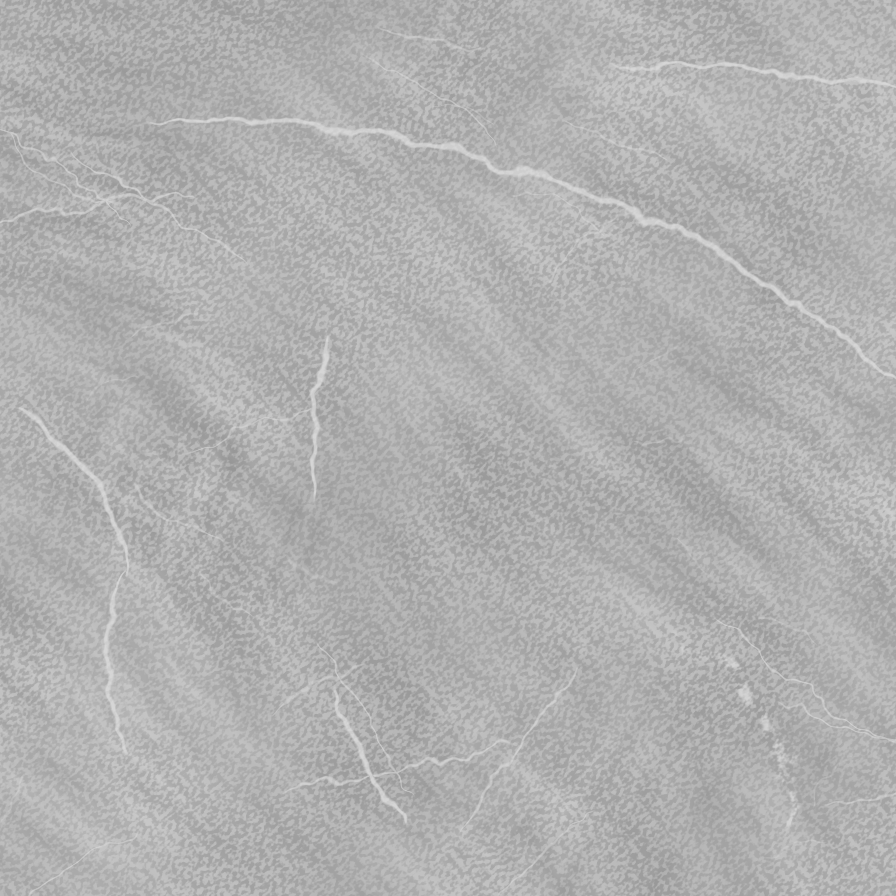
Give the GLSL for this texture, as a three.js fragment shader.

```glsl
// Grey brushed marble with leathery grain, diagonal streaks and pale cracked veins.
varying vec2 vUv;

vec2 hash2(vec2 p) {
  vec3 h = fract(p.xyx * vec3(0.1031, 0.1030, 0.0973));
  h += dot(h, h.yzx + 33.33);
  return fract((h.xx + h.yz) * h.zy);
}

vec2 gradientAt(vec2 cell) {
  float angle = 6.2832 * hash2(cell).x;
  return vec2(cos(angle), sin(angle));
}

// Gradient noise, roughly -0.7 to 0.7.
float noise(vec2 p) {
  vec2 i = floor(p), f = fract(p);
  vec2 u = f * f * f * (f * (f * 6.0 - 15.0) + 10.0);
  vec2 e = vec2(1.0, 0.0);
  float low = mix(dot(gradientAt(i), f), dot(gradientAt(i + e), f - e), u.x);
  float high = mix(dot(gradientAt(i + e.yx), f - e.yx), dot(gradientAt(i + 1.0), f - 1.0), u.x);
  return mix(low, high, u.y);
}

float fbm(vec2 p) {
  float sum = 0.0, amp = 1.0;
  for (int i = 0; i < 4; i++) {
    sum += amp * noise(p);
    p = p * 2.03 + 17.3;
    amp *= 0.5;
  }
  return sum;
}

vec2 rotate(vec2 p, float a) {
  return vec2(cos(a) * p.x + sin(a) * p.y, cos(a) * p.y - sin(a) * p.x);
}

// Tapered vein from a to b, bowed sideways by a fraction of its length.
float vein(vec2 p, vec2 a, vec2 b, float bow, float width) {
  vec2 along = b - a, q = p - a;
  float len = length(along);
  along /= len;
  float t = dot(q, along) / len;
  float side = along.x * q.y - along.y * q.x - bow * len * 4.0 * t * (1.0 - t);
  float taper = smoothstep(0.0, 0.3, t) * smoothstep(1.0, 0.75, t);
  float w = width * (0.3 + 0.7 * taper);
  float ends = smoothstep(0.0, 0.06, t) * smoothstep(1.0, 0.94, t);
  return ends * smoothstep(w + 0.0014, w * 0.35, abs(side));
}

float mainVeins(vec2 p) {
  float v = vein(p, vec2(0.14, 0.862), vec2(1.06, 0.52), 0.11, 0.0036);
  v = max(v, vein(p, vec2(0.01, 0.55), vec2(0.145, 0.35), 0.13, 0.0036));
  v = max(v, vein(p, vec2(0.143, 0.37), vec2(0.15, 0.15), -0.12, 0.0026));
  v = max(v, vein(p, vec2(0.37, 0.63), vec2(0.35, 0.44), -0.04, 0.0032));
  v = max(v, vein(p, vec2(0.37, 0.24), vec2(0.46, 0.07), -0.05, 0.0032));
  return max(v, vein(p, vec2(0.68, 0.925), vec2(1.04, 0.9), 0.03, 0.0024));
}

// Thin scattered cracks, some rising and some falling to the right.
float hairVeins(vec2 p) {
  float v = 0.0;
  for (int i = 0; i < 34; i++) {
    float id = float(i);
    vec2 r = hash2(vec2(id, 3.7)), s = hash2(vec2(id, 41.2));
    vec2 start = fract(vec2(0.618, 0.755) * id + 0.15 * r) * 1.1 - 0.1;
    float angle = mod(id, 2.0) < 0.5 ? 0.1 + 0.9 * r.x : -0.15 - 0.95 * r.x;
    vec2 reach = (0.07 + 0.2 * s.x * s.x) * vec2(cos(angle), sin(angle));
    float line = vein(p, start, start + reach, 0.2 * (s.y - 0.5), 0.0004 + 0.0014 * r.y * r.y);
    v = max(v, line * (0.35 + 0.6 * s.x));
  }
  return v;
}

void main() {
  vec2 p = vUv;

  // Broad clouds and curved brush flow
  float cloud = fbm(p * 3.5 + 4.0);
  vec2 warp = vec2(noise(p * 2.3 + 7.0), noise(p * 2.3 + 31.0));
  vec2 bent = p + 0.11 * warp + 0.012 * vec2(noise(p * 14.0), noise(p * 14.0 + 9.0));
  vec2 flow = rotate(bent, -0.45 - 0.4 * (1.0 - smoothstep(-0.2, 1.2, p.y)));
  float streak = noise(flow * vec2(4.5, 24.0)) + 0.6 * noise(flow * vec2(11.0, 62.0) + 5.0);
  float bristle = noise(flow * vec2(16.0, 135.0) + 13.0);
  float brushed = smoothstep(-0.25, 0.35, noise(p * 3.2 + 53.0));

  // Crossing strokes, strongest on the left
  vec2 crossing = rotate(bent, 1.05);
  float strokes = noise(crossing * vec2(5.0, 58.0) + 21.0);
  strokes *= smoothstep(0.0, 0.3, noise(p * 3.7 + 71.0)) * (1.0 - 0.6 * p.x);

  // Leathery grain, lighter flecks on a darker ground
  vec2 skin = rotate(p + 0.01 * warp, 0.7);
  float pebble = noise(skin * vec2(150.0, 215.0)) + 0.45 * noise(skin * vec2(330.0, 390.0));
  float grain = smoothstep(-0.28, 0.3, pebble + 0.15 * streak) - 0.5;
  float roughness = 0.065 + 0.035 * smoothstep(-0.3, 0.3, noise(p * 6.0 + 90.0));

  float tone = 0.692 + 0.048 * cloud + 0.05 * streak * (0.5 + 0.6 * brushed);
  tone += 0.035 * bristle * brushed + 0.06 * strokes + roughness * grain;

  // Jagged veins
  vec2 jag = 0.013 * vec2(noise(p * 17.0 + 2.0), noise(p * 17.0 + 60.0));
  jag += 0.0055 * vec2(noise(p * 62.0), noise(p * 62.0 + 33.0));
  float bold = mainVeins(p + jag);
  float hair = hairVeins(p + jag * 1.2);
  // Crumbled patch at the lower right
  vec2 crumb = p + jag * 1.8;
  float chalk = vein(crumb, vec2(0.74, 0.29), vec2(0.88, 0.06), 0.2, 0.012);
  chalk *= smoothstep(-0.3, 0.35, noise(p * 55.0 + 8.0) + 0.4 * pebble);
  float pale = max(max(bold * 0.95, hair * 0.8), chalk * 0.85);
  tone = mix(tone, 0.83 + 0.03 * grain, pale);

  gl_FragColor = vec4(vec3(tone), 1.0);
}
```
